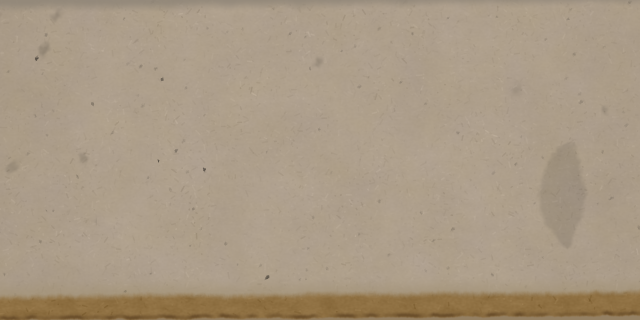
Reproduce this texture procedurally as a Shadertoy shader.

```glsl
vec2 hash2(vec2 p) {
    vec3 q = fract(p.xyx * vec3(0.1031, 0.1030, 0.0973));
    q += dot(q, q.yzx + 33.33);
    return fract((q.xx + q.yz) * q.zy);
}

float gradientDot(vec2 cell, vec2 corner, vec2 f) {
    float angle = 6.2832 * hash2(cell + corner + 200.0).x;
    return dot(vec2(cos(angle), sin(angle)), f - corner);
}

float gradientNoise(vec2 p) {
    vec2 cell = floor(p), f = fract(p);
    vec2 u = f * f * f * (f * (f * 6.0 - 15.0) + 10.0);
    float low = mix(gradientDot(cell, vec2(0, 0), f), gradientDot(cell, vec2(1, 0), f), u.x);
    float high = mix(gradientDot(cell, vec2(0, 1), f), gradientDot(cell, vec2(1, 1), f), u.x);
    return mix(low, high, u.y);
}

float fbm(vec2 p) {
    float sum = 0.0, amplitude = 0.6;
    for (int i = 0; i < 4; i++) {
        sum += amplitude * gradientNoise(p);
        p = p * 2.03 + 17.3;
        amplitude *= 0.55;
    }
    return sum;
}

// Ragged blots scattered over a jittered grid
float blots(vec2 p, float cells, float density, float radius, float softness, float seed) {
    p += radius * 0.9 * vec2(gradientNoise(p * 0.7 / radius), gradientNoise(p * 0.7 / radius + 31.0));
    vec2 home = floor(p * cells);
    float cover = 0.0;
    for (int j = -1; j <= 1; j++)
    for (int i = -1; i <= 1; i++) {
        vec2 cell = home + vec2(i, j);
        vec2 place = hash2(cell + seed), kind = hash2(cell + seed + 71.0);
        vec2 d = p - (cell + place) / cells;
        d.x += (kind.y - 0.7) * d.y;
        d.x *= 1.0 + 0.5 * kind.y;
        float size = radius * (0.6 + 0.8 * hash2(cell + seed + 133.0).x);
        float blot = 1.0 - smoothstep(size - softness, size + softness, length(d));
        cover = max(cover, blot * step(kind.x, density) * (0.4 + 0.6 * place.y));
    }
    return cover;
}

// Short paper fibres in all directions: dark ones positive, pale ones negative
float fibres(vec2 p, float cells, float seed) {
    vec2 home = floor(p * cells);
    float tone = 0.0;
    for (int j = -1; j <= 1; j++)
    for (int i = -1; i <= 1; i++) {
        vec2 cell = home + vec2(i, j);
        vec2 place = hash2(cell + seed), kind = hash2(cell + seed + 57.0);
        vec2 d = p - (cell + place) / cells;
        vec2 along = vec2(cos(6.2832 * kind.x), sin(6.2832 * kind.x));
        float reach = 0.009 * kind.y * kind.y;
        d -= along * clamp(dot(d, along), -reach, reach);
        float strength = 2.0 * hash2(cell + seed + 91.0).x - 0.9;
        tone += strength * abs(strength) * (1.0 - smoothstep(0.0005, 0.0042, length(d)));
    }
    return tone;
}

void mainImage(out vec4 fragColor, in vec2 fragCoord) {
    vec2 p = fragCoord / iResolution.y;

    // Paper with broad mottling, uneven grain and sparse fibres
    float grain = gradientNoise(p * vec2(95.0, 125.0) + 9.0);
    float patches = 0.6 + 1.2 * fbm(p * 6.0 + 25.0);
    vec3 color = vec3(0.683, 0.624, 0.548);
    color += 0.026 * fbm(p * 5.0) + 0.014 * fbm(p * vec2(22.0, 40.0)) + 0.010 * grain;
    color += vec3(0.002, 0.0, -0.026) * fbm(p * 9.0 + 60.0);
    color -= 0.018 * smoothstep(0.4, 0.0, p.x) + 0.014 * smoothstep(1.5, 2.0, p.x);
    color -= patches * (0.050 * fibres(p, 38.0, 11.0) + 0.030 * fibres(p, 70.0, 37.0));

    // Lens-shaped water mark
    vec2 q = p - vec2(1.757, 0.388);
    q.x -= 0.6 * q.y * q.y;
    q += 0.028 * vec2(fbm(p * 13.0), fbm(p * 13.0 + 40.0));
    float t = min(abs(q.y) / 0.18, 1.0);
    float stain = abs(q.x) - 0.074 * (1.0 - t * t) + 0.02 * smoothstep(0.85, 1.0, t);
    color *= 1.0 - 0.085 * (1.0 - smoothstep(-0.014, 0.008, stain));

    // Soft smudges toward the left, small flecks, a few dark specks
    float crowd = mix(0.35, 0.06, smoothstep(0.1, 0.4, p.x));
    color *= 1.0 - 0.16 * blots(p, 7.0, crowd, 0.014, 0.014, 5.0);
    color *= 1.0 - 0.18 * blots(p, 20.0, 0.13, 0.004, 0.004, 23.0);
    color *= 1.0 - 0.50 * blots(p, 6.0, 0.14, 0.0045, 0.0035, 91.0);

    // Grey shadow along the top, deeper at the left
    float topEdge = 0.970 + 0.012 * p.x + 0.012 * fbm(p * vec2(9.0, 3.0));
    float shadow = smoothstep(topEdge - 0.016, topEdge + 0.024, p.y);
    color = mix(color, vec3(0.565, 0.525, 0.47), 0.85 * shadow);

    // Ochre strip, yellowing the paper just above it
    float stripTop = 0.073 + 0.008 * p.x + 0.006 * gradientNoise(vec2(p.x * 9.0, 3.5));
    stripTop += 0.008 * fbm(p * vec2(40.0, 25.0));
    float halo = smoothstep(0.055, 0.0, p.y - stripTop);
    color = mix(color, vec3(0.64, 0.575, 0.465), 0.65 * halo);
    vec3 ochre = vec3(0.56, 0.44, 0.26) + 0.06 * fbm(p * vec2(16.0, 30.0)) + 0.02 * grain;
    ochre -= 0.04 * fibres(p, 45.0, 63.0);
    color = mix(color, ochre, 1.0 - smoothstep(stripTop - 0.015, stripTop + 0.011, p.y));

    // Broken dark lower edge and the pale ground beneath
    float stripBottom = 0.006 + 0.007 * p.x + 0.008 * fbm(vec2(p.x * 22.0, 5.5));
    float edge = p.y - stripBottom;
    float broken = clamp(0.6 + 1.2 * gradientNoise(vec2(p.x * 30.0, 2.5)), 0.0, 1.0);
    color = mix(color, vec3(0.42, 0.31, 0.17), broken * exp(-pow(edge / 0.007, 2.0)));
    color = mix(color, vec3(0.58, 0.50, 0.39), 1.0 - smoothstep(-0.011, -0.003, edge));

    fragColor = vec4(clamp(color, 0.0, 1.0), 1.0);
}
```
